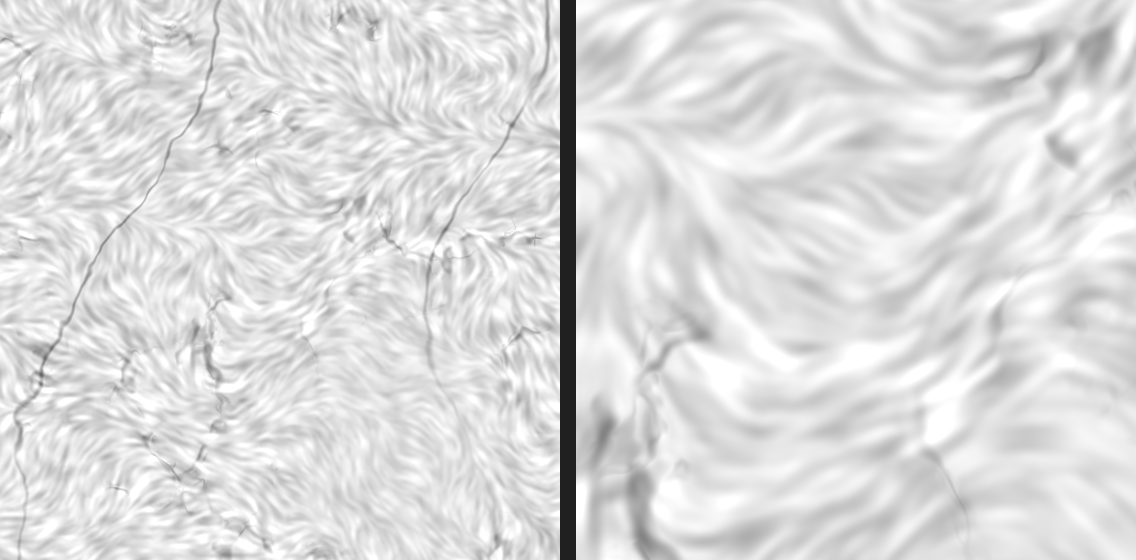
Left: the whole. Right: its middle third, enlarged.
A Shadertoy shader for this texture:

```glsl
const float BASE_TONE = 0.882;
const float STREAK_GAIN = 0.43;
const float STREAK_SCALE = 122.0;
const float STREAK_STEP = 0.0038;
const int STREAK_REACH = 4;
const float GRAIN_GAIN = 0.07;
const float SWIRL = 6.0;
const float MAIN_TILT = -0.35;
const float WARP = 0.075;
const float SEAM_WIDTH = 0.0065;
const float SEAM_DEPTH = 0.27;
const float FAULT_DEPTH = 0.24;
const vec2 CALM_CENTER = vec2(0.70, 0.24);
const vec2 CALM_RADIUS = vec2(0.19, 0.30);

float hash(vec2 p) {
    return fract(sin(dot(p, vec2(127.1, 311.7))) * 43758.5453);
}

float noise(vec2 p) {
    vec2 i = floor(p), f = fract(p);
    f = f * f * (3.0 - 2.0 * f);
    return mix(mix(hash(i), hash(i + vec2(1, 0)), f.x),
               mix(hash(i + vec2(0, 1)), hash(i + vec2(1, 1)), f.x), f.y);
}

float fbm(vec2 p) {
    float sum = 0.0, amp = 0.533;
    for (int i = 0; i < 4; i++) {
        sum += amp * noise(p);
        p = mat2(1.6, 1.2, -1.2, 1.6) * p + 7.3;
        amp *= 0.5;
    }
    return sum;
}

// Noise smeared along the local flow direction
float streaks(vec2 p, vec2 dir) {
    float sum = 0.0, total = 0.0;
    for (int i = -STREAK_REACH; i <= STREAK_REACH; i++) {
        float t = float(i) / float(STREAK_REACH + 1);
        float w = 1.0 - t * t;
        sum += w * noise((p + dir * float(i) * STREAK_STEP) * STREAK_SCALE);
        total += w;
    }
    return sum / total - 0.5;
}

float line(float d, float width) {
    return 1.0 - smoothstep(0.0, width, abs(d));
}

// Horizontal offsets from the two long seams
float leftSeam(vec2 p) {
    return p.x - 0.03 - 0.37 * smoothstep(0.2, 1.0, p.y);
}

float rightSeam(vec2 p) {
    return p.x - 0.76 - 0.22 * smoothstep(0.45, 0.95, p.y)
                      - 0.12 * smoothstep(0.45, 0.05, p.y);
}

void mainImage(out vec4 fragColor, in vec2 fragCoord) {
    vec2 p = fragCoord / iResolution.xy;
    vec2 warped = p + WARP * (vec2(fbm(p * 9.0 + 3.1), fbm(p * 9.0 + 41.7)) - 0.5);
    float calm = 1.0 - smoothstep(0.5, 1.2, length((p - CALM_CENTER) / CALM_RADIUS));

    // Fine streaks over soft isotropic mottling
    float angle = MAIN_TILT + SWIRL * (fbm(p * 6.0 + 17.0) - 0.5);
    float streak = streaks(p, vec2(cos(angle), sin(angle)));
    float grain = noise(p * 58.0 + 5.0) + noise(p * 27.0 + 9.0) - 1.0;

    // Short broken faults in scattered bands
    float ridge = fbm(warped * 6.0 + 23.0) - 0.5;
    float patches = smoothstep(0.42, 0.68, noise(p * 6.5 + 61.0)) * (1.0 - 0.85 * calm);
    float band = line(ridge, 0.13) * patches;
    float wrinkle = line(fbm(warped * 21.0 + 80.0) - 0.5, 0.07) * band;
    float breaks = smoothstep(0.2, 0.75, noise(p * 42.0 + 31.0));
    float fault = max(line(ridge, 0.032) * patches, 0.7 * wrinkle) * breaks;

    // Long seams, fading in and out along their course
    float fade = mix(0.35, 1.0, smoothstep(0.25, 0.65, noise(p * 13.0 + 50.0)));
    float rightFade = mix(0.45, 0.9, smoothstep(0.4, 0.6, p.y));
    vec2 rightPoint = mix(p, warped, 0.6);
    float seam = max(line(leftSeam(warped), SEAM_WIDTH),
                     line(rightSeam(rightPoint), SEAM_WIDTH) * rightFade) * fade;

    float contrast = mix(1.0, 0.6, calm) * (1.0 + 0.55 * band);
    float tone = BASE_TONE + STREAK_GAIN * contrast * streak + GRAIN_GAIN * grain;
    tone += 0.03 * band - FAULT_DEPTH * fault - SEAM_DEPTH * seam;
    fragColor = vec4(vec3(clamp(tone, 0.0, 1.0)), 1.0);
}
```
